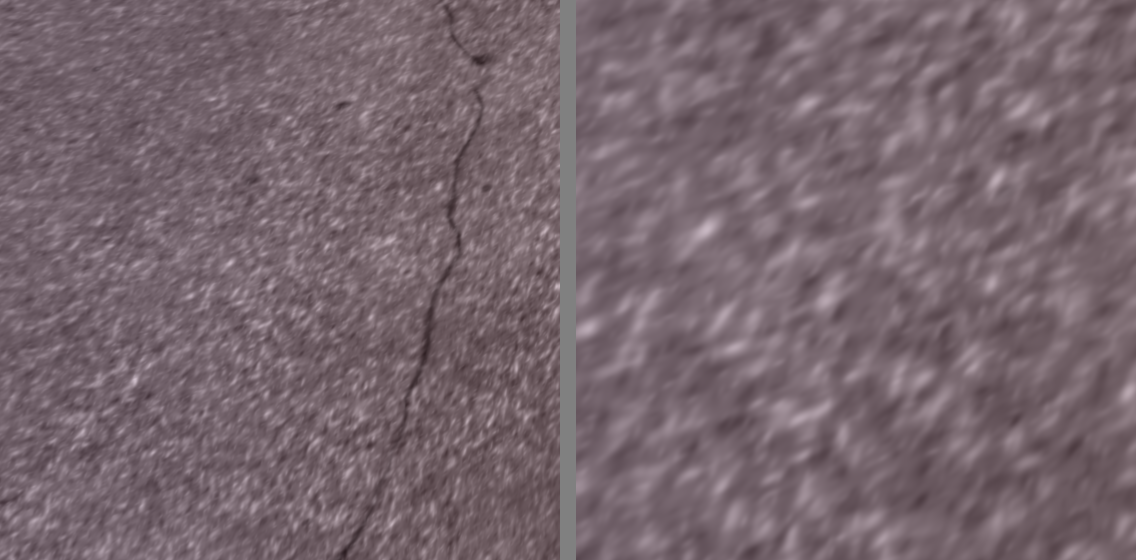
Left, the full canvas; right, a detail of the centre.
Write a WebGL 2 fragment shader that draws this texture.

```glsl
#version 300 es
precision highp float;

uniform vec2 u_resolution;
out vec4 fragColor;

#define BASE_COLOR vec3(0.466, 0.400, 0.428)
#define GRAIN_DENSITY 76.0
#define GRAIN_LENGTH 0.62
#define GRAIN_WIDTH 0.27
#define GRAIN_CONTRAST 0.108
#define MOTTLE_CONTRAST 0.055
#define CRACK_WIDTH 0.0038
#define CRACK_DEPTH 0.17
#define PIT_GRID 4.0
#define PIT_CHANCE 0.38
#define PIT_DEPTH 0.16

vec3 hash3(vec2 p) {
    vec3 h = fract(vec3(p.xyx) * vec3(0.1031, 0.1030, 0.0973));
    h += dot(h, h.yxz + 33.33);
    return fract((h.xxy + h.yzz) * h.zyx);
}

vec2 rotate(vec2 v, float angle) {
    float c = cos(angle), s = sin(angle);
    return vec2(c * v.x + s * v.y, c * v.y - s * v.x);
}

float valueNoise(vec2 p) {
    vec2 cell = floor(p), f = fract(p);
    f = f * f * (3.0 - 2.0 * f);
    float low = mix(hash3(cell).x, hash3(cell + vec2(1, 0)).x, f.x);
    float high = mix(hash3(cell + vec2(0, 1)).x, hash3(cell + vec2(1, 1)).x, f.x);
    return mix(low, high, f.y) - 0.5;
}

// Straight segments between random offsets
float jaggedNoise(float t, float seed) {
    float i = floor(t);
    return mix(hash3(vec2(i, seed)).x, hash3(vec2(i + 1.0, seed)).x, t - i) - 0.5;
}

// Sum of light and dark oriented grains, one per cell
float grains(vec2 p, float angle) {
    vec2 home = floor(p);
    float sum = 0.0;
    for (int j = -2; j <= 2; j++) {
        for (int i = -2; i <= 2; i++) {
            vec2 cell = home + vec2(i, j);
            vec3 h = hash3(cell + 17.0);
            vec3 k = hash3(cell + 151.0);
            vec2 d = rotate(p - cell - h.xy, angle + 0.9 * (k.x - 0.5));
            d /= vec2(GRAIN_LENGTH, GRAIN_WIDTH) * mix(0.75, 1.1, k.y);
            float tone = 2.0 * h.z - 1.0;
            sum += tone * (1.0 + 0.4 * tone) * exp(-0.5 * dot(d, d));
        }
    }
    return sum - 0.12;
}

float crackX(float y) {
    float path = 0.612 + 0.5 * y - 0.25 * y * y;
    path -= 0.075 * smoothstep(0.86, 0.95, y);
    float wander = 0.045 * jaggedNoise(y * 11.0, 3.0) + 0.02 * jaggedNoise(y * 31.0, 8.0);
    return path + wander * mix(0.5, 1.2, smoothstep(0.1, 0.7, y));
}

float crack(vec2 p) {
    float slope = (crackX(p.y + 0.006) - crackX(p.y - 0.006)) / 0.012;
    float d = abs(p.x - crackX(p.y)) / sqrt(1.0 + slope * slope);
    float width = CRACK_WIDTH * (1.0 + 0.7 * valueNoise(vec2(p.y * 25.0, 4.0)));
    float core = exp(-0.5 * d * d / (width * width));
    float halo = exp(-d / (3.0 * width));
    float strength = 0.85 + 0.6 * valueNoise(vec2(p.y * 16.0, 9.0));
    return (core + 0.18 * halo) * strength * mix(1.0, 0.6, smoothstep(0.75, 0.95, p.y));
}

float pit(vec2 offset, float size, float angle) {
    vec2 d = rotate(offset, angle) / (size * vec2(1.0, 0.42));
    return 1.0 - smoothstep(0.3, 1.25, length(d));
}

// Sparse elongated pits, kept inside their cells
float scatteredPits(vec2 p) {
    vec2 cell = floor(p * PIT_GRID);
    vec3 h = hash3(cell + 41.0), k = hash3(cell + 83.0);
    vec2 center = (cell + 0.2 + 0.6 * h.xy) / PIT_GRID;
    return step(h.z, PIT_CHANCE) * pit(p - center, mix(0.010, 0.021, k.x), 0.25 + 0.4 * k.y) * mix(0.5, 0.9, k.z);
}

void main() {
    vec2 p = gl_FragCoord.xy / u_resolution;

    // Grains shrink toward the top and the right
    vec2 ground = p + vec2(0.14, 0.22) * p * p;
    float angle = 0.5 + 0.3 * (1.0 - p.y) + 0.35 * p.x;
    float grain = grains(ground * GRAIN_DENSITY, angle);
    grain += 0.4 * grains(ground * GRAIN_DENSITY * 1.8 + 57.0, angle);
    float contrast = mix(1.1, 0.8, smoothstep(0.3, 1.0, p.y - 0.4 * p.x + 0.2));
    contrast *= 1.0 + 0.6 * valueNoise(p * 9.0 + 20.0);

    // Broad uneven tone, stretched along the slope
    vec2 slant = rotate(p, 0.4) * vec2(0.7, 1.4);
    float mottle = valueNoise(slant * 6.0 + 5.0) + 0.7 * valueNoise(slant * 17.0 + 31.0);
    float shade = -0.055 * smoothstep(0.55, 1.1, p.x) * (1.0 - smoothstep(0.2, 0.75, p.y));

    float tone = GRAIN_CONTRAST * contrast * grain + MOTTLE_CONTRAST * mottle + shade;
    vec3 color = BASE_COLOR + tone * vec3(1.0, 1.0, 1.03);

    // Cool on the left, warm on the right
    color += vec3(0.010, 0.003, -0.012) * (smoothstep(0.2, 0.9, p.x) - 0.5);

    // Crack with a large pit beside it
    float pits = max(scatteredPits(p), pit(p - vec2(0.86, 0.893), 0.027, 0.25));
    color -= vec3(1.0, 0.95, 0.98) * (CRACK_DEPTH * crack(p) + PIT_DEPTH * pits);
    fragColor = vec4(clamp(color, 0.0, 1.0), 1.0);
}
```
